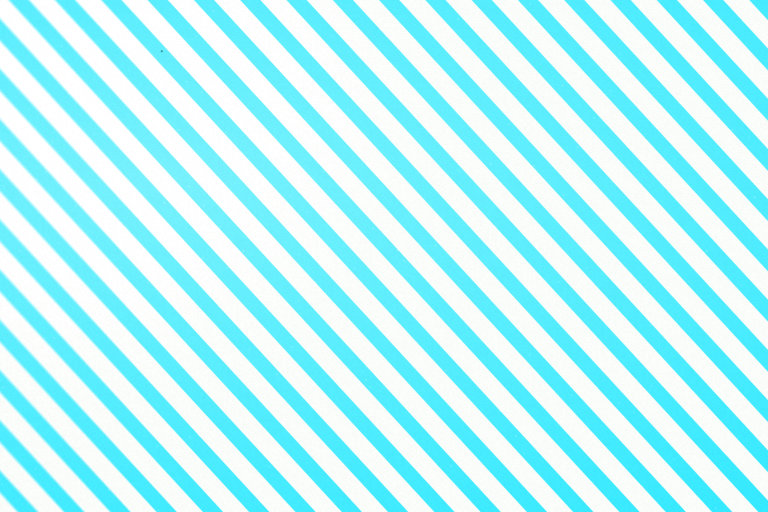
This pattern is drawn by a Shadertoy shader. Its source:

```glsl
// Diagonal cyan stripes on white paper, with a soft tonal drift and fine print specks
#define PERIOD 0.0904      // horizontal stripe spacing, in canvas heights
#define DUTY 0.436         // inked fraction of each period
#define SLOPE 1.085        // fall per unit of run
#define PHASE 0.308        // stripe centre on the top edge
#define PALE_INK vec3(0.47, 0.945, 0.99)
#define DEEP_INK vec3(0.19, 0.912, 1.0)
#define PAPER vec3(0.982, 0.99, 0.98)
#define GRAIN 0.014
#define SPECK_CELLS 64.0
#define SPECK_CHANCE 0.045
#define FLECK vec2(0.316, 0.900)

float hash(vec2 p) {
    return fract(sin(dot(p, vec2(127.1, 311.7))) * 43758.5453);
}

// Signed distance to the nearest stripe edge, negative inside the ink
float stripeDistance(vec2 p) {
    float u = p.x - (1.0 - p.y) / SLOPE - PHASE;
    float fromCentre = abs(fract(u / PERIOD + 0.5) - 0.5) * PERIOD;
    return (fromCentre - 0.5 * DUTY * PERIOD) * SLOPE / sqrt(1.0 + SLOPE * SLOPE);
}

// Sparse, jittered pale dots
float specks(vec2 p, float pixel) {
    vec2 cell = floor(p * SPECK_CELLS);
    vec2 jitter = 0.2 + 0.6 * vec2(hash(cell + 3.7), hash(cell + 9.2));
    float radius = mix(0.0006, 0.0014, hash(cell + 5.1));
    float d = length(p - (cell + jitter) / SPECK_CELLS) - radius;
    float present = step(hash(cell), SPECK_CHANCE);
    return present * (1.0 - smoothstep(-pixel, pixel, d));
}

void mainImage(out vec4 fragColor, in vec2 fragCoord) {
    vec2 uv = fragCoord / iResolution.xy;
    vec2 p = fragCoord / iResolution.y;
    float pixel = 1.0 / iResolution.y;

    // Ink is palest at the upper left and deepens toward the lower right
    float depth = length((uv - vec2(0.22, 0.65)) * vec2(0.7, 1.1));
    vec3 ink = mix(PALE_INK, DEEP_INK, clamp(depth / 0.95, 0.0, 1.0));

    // Paper is brighter at the upper left
    float glow = 1.0 - smoothstep(0.1, 0.75, length(uv - vec2(0.0, 0.8)));
    vec3 paper = mix(PAPER, vec3(1.0), glow);

    // Stripe edges lose focus near the left side
    float softness = mix(0.0045, 0.0012, smoothstep(0.0, 0.3, uv.x));
    softness = max(softness, 0.75 * pixel);
    float coverage = 1.0 - smoothstep(-softness, softness, stripeDistance(p));
    vec3 color = mix(paper, ink, coverage);

    // Print wear: pale specks, one dark fleck and fine grain
    color = mix(color, paper, 0.35 * specks(p, pixel));
    float fleck = 1.0 - smoothstep(0.0, 0.0015 + pixel, length(p - FLECK));
    color = mix(color, vec3(0.1, 0.35, 0.4), 0.7 * fleck);
    color += GRAIN * (hash(floor(p * 340.0)) - 0.5);

    fragColor = vec4(clamp(color, 0.0, 1.0), 1.0);
}
```
